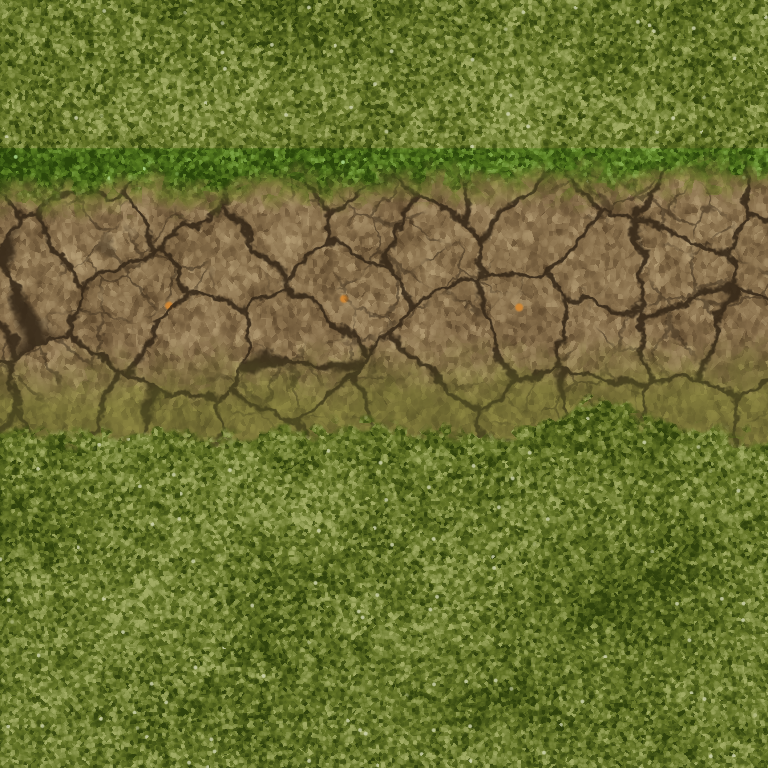
Write a three.js fragment shader that draws this texture.

```glsl
// A band of dry cracked earth running across a meadow seen from above.
// Cellular noise makes leaf speckle, clods and cracks; layered sines make
// the broad patches. Soft horizontal masks blend earth, moss and grass.
varying vec2 vUv;

const vec3 GRASS_DARK = vec3(0.19, 0.26, 0.05);
const vec3 GRASS_MID = vec3(0.39, 0.455, 0.15);
const vec3 GRASS_LIGHT = vec3(0.63, 0.67, 0.39);
const vec3 EARTH_DARK = vec3(0.34, 0.26, 0.16);
const vec3 EARTH_MID = vec3(0.53, 0.435, 0.295);
const vec3 EARTH_LIGHT = vec3(0.70, 0.61, 0.45);
const vec3 MOSS = vec3(0.44, 0.43, 0.19);
const vec3 CRACK = vec3(0.20, 0.15, 0.09);

vec3 hash3(vec2 cell) {
  vec3 q = fract(cell.xyx * vec3(0.1031, 0.1030, 0.0973));
  q += dot(q, q.yxz + 33.33);
  return fract((q.xxy + q.yzz) * q.zyx);
}

// Cellular noise: x = nearest distance, y = border gap, z = cell value
vec3 cellular(vec2 p) {
  vec2 base = floor(p);
  vec3 nearest = vec3(8.0, 8.0, 0.0);
  for (int j = -1; j <= 1; j++) {
    for (int i = -1; i <= 1; i++) {
      vec2 cell = base + vec2(float(i), float(j));
      vec3 h = hash3(cell);
      float d = length(cell + h.xy - p);
      if (d < nearest.x) nearest = vec3(d, nearest.x, h.z);
      else nearest.y = min(nearest.y, d);
    }
  }
  return vec3(nearest.x, nearest.y - nearest.x, nearest.z);
}

// Layered sines, roughly -1 to 1
float waves(vec2 p) {
  float sum = 0.0, amp = 0.5;
  for (int i = 0; i < 5; i++) {
    sum += amp * sin(p.x + 1.7 * sin(p.y + float(i)));
    p = mat2(1.3, 1.5, -1.5, 1.3) * p + 2.1;
    amp *= 0.6;
  }
  return sum;
}

// Soft signed grain: each cell fades toward zero at its rim
float grain(vec2 p) {
  vec3 c = cellular(p);
  return (c.z - 0.5) * (1.0 - smoothstep(0.35, 1.0, c.x));
}

float blob(vec2 p, vec2 center, vec2 size) {
  vec2 d = (p - center) / size;
  return exp(-dot(d, d));
}

vec3 ramp(vec3 low, vec3 mid, vec3 high, float t) {
  return t < 0.5 ? mix(low, mid, max(t, 0.0) * 2.0)
                 : mix(mid, high, min(t, 1.0) * 2.0 - 1.0);
}

// Broad light and dark areas of the meadow
float meadowPatches(vec2 p) {
  float light = blob(p, vec2(0.20, 0.20), vec2(0.08, 0.09))
    + blob(p, vec2(0.40, 0.34), vec2(0.08, 0.06))
    + blob(p, vec2(0.95, 0.38), vec2(0.06, 0.05))
    + 0.7 * blob(p, vec2(0.5, 0.86), vec2(0.6, 0.05));
  float dark = blob(p, vec2(0.02, 0.33), vec2(0.05, 0.05))
    + blob(p, vec2(0.39, 0.14), vec2(0.08, 0.05))
    + blob(p, vec2(0.67, 0.09), vec2(0.09, 0.03))
    + blob(p, vec2(0.84, 0.22), vec2(0.11, 0.09))
    + blob(p, vec2(0.78, 0.43), vec2(0.11, 0.05))
    + blob(p, vec2(0.40, 0.98), vec2(0.14, 0.03));
  return 0.15 * light - 0.13 * dark;
}

vec3 grass(vec2 p, float shade) {
  float tone = 0.49 + shade + 0.10 * waves(p * 13.0) + 0.07 * waves(p * 47.0);
  tone += 0.75 * grain(p * 190.0) + 0.45 * grain(p * 95.0 + 7.0);
  vec3 leaf = cellular(p * 140.0 + 31.0);
  tone += 0.22 * (0.45 - leaf.x);
  vec3 color = ramp(GRASS_DARK, GRASS_MID, GRASS_LIGHT, tone);
  float petal = smoothstep(0.988, 0.992, leaf.z) * (1.0 - smoothstep(0.2, 0.5, leaf.x));
  return mix(color, vec3(0.82, 0.84, 0.70), 0.8 * petal);
}

// Crack strength along jagged cell borders
float cracks(vec2 p, float scale, float width) {
  vec2 jag = vec2(waves(p * 42.0), waves(p.yx * 42.0 + 5.0));
  float gap = cellular((p + 0.010 * jag) * scale).y;
  return 1.0 - smoothstep(width * 0.25, width, gap);
}

vec3 earth(vec2 p) {
  float tone = 0.52 + 0.12 * waves(p * 24.0) + 0.10 * waves(p * 85.0);
  tone += 0.45 * grain(p * vec2(150.0, 110.0)) + 0.35 * grain(p * 62.0);
  vec3 color = ramp(EARTH_DARK, EARTH_MID, EARTH_LIGHT, tone);
  for (int i = 0; i < 3; i++) {
    float k = float(i);
    vec2 pebble = vec2(0.22 + 0.228 * k, 0.602 + 0.009 * sin(1.7 * k));
    float mask = 1.0 - smoothstep(0.003, 0.007, length(p - pebble));
    color = mix(color, vec3(0.82, 0.53, 0.20), mask);
  }
  float major = cracks(p, 9.5, 0.085);
  float minor = cracks(p + 3.0, 18.0, 0.09) * smoothstep(-0.2, 0.5, waves(p * 17.0));
  return mix(color, CRACK, max(0.88 * major, 0.5 * minor));
}

void main() {
  vec2 p = vUv;
  float ragged = 0.010 * waves(p * 36.0) + 0.022 * grain(p * 60.0);

  // Earth, with moss spreading inward from both sides
  float topEdge = mix(0.737, 0.762, p.x) + ragged;
  float moss = 1.0 - smoothstep(0.455, 0.555, p.y + ragged - 0.02 * p.x);
  moss = max(moss, smoothstep(topEdge - 0.025, topEdge + 0.012, p.y));
  vec3 ground = earth(p);
  vec3 mossy = MOSS * (0.45 + 1.15 * dot(ground, vec3(0.4)));
  vec3 color = mix(ground, mossy, 0.85 * moss);

  // Lush verge fading down into the earth, cut off by a straight seam
  float seam = smoothstep(0.806, 0.808, p.y);
  float verge = smoothstep(topEdge - 0.006, topEdge + 0.035, p.y);
  float lowerEdge = 0.436 + 0.038 * exp(-pow((p.x - 0.78) / 0.08, 2.0))
    + 0.017 * exp(-pow((p.x - 0.48) / 0.04, 2.0)) + ragged;
  float lower = 1.0 - smoothstep(lowerEdge - 0.008, lowerEdge + 0.006, p.y);

  float vergeShade = (1.0 - seam) * smoothstep(0.72, 0.78, p.y);
  float shade = meadowPatches(p) - vergeShade * mix(0.27, 0.08, p.x);
  vec3 meadow = grass(p, shade);
  meadow *= mix(vec3(1.0), vec3(0.88, 1.06, 0.85), vergeShade);
  color = mix(color, meadow, max(max(verge, lower), seam));
  gl_FragColor = vec4(color, 1.0);
}
```
